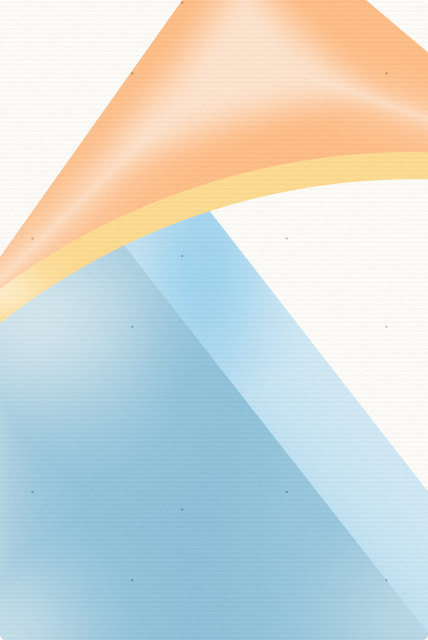
Write a WebGL 2 fragment shader that draws this background.

```glsl
#version 300 es
precision highp float;
// Paper-textured card: a peach fan above a yellow arc, with a folded blue ribbon below it.
// Edges are signed distances to lines and circles; the soft shading is built from
// Gaussian glows and creases. Units: card width = 1, card height = 1.5.

uniform vec2 u_resolution;
out vec4 fragColor;

const vec2 CARD = vec2(1.0, 1.5);
const float CORNER = 0.013;

// Colours
const vec3 PAPER = vec3(0.982, 0.977, 0.965);
const vec3 ORANGE = vec3(0.988, 0.735, 0.525);
const vec3 PEACH = vec3(0.985, 0.885, 0.800);
const vec3 YELLOW = vec3(0.985, 0.850, 0.565);
const vec3 CREAM = vec3(0.990, 0.920, 0.770);
const vec3 DEEP_BLUE = vec3(0.550, 0.750, 0.845);
const vec3 MIST = vec3(0.815, 0.890, 0.920);
const vec3 SKY = vec3(0.625, 0.825, 0.925);
const vec3 ICE = vec3(0.825, 0.910, 0.950);

// Arc
const vec2 ARC_CENTER = vec2(0.967, -0.473);
const float ARC_INNER = 1.553;
const float ARC_OUTER = 1.617;

// Pale facet of the fan and its two creases
const vec2 FACET_LEFT = vec2(0.371, 1.207);
const vec2 FACET_TOP = vec2(0.570, 1.500);
const vec2 FACET_RIGHT = vec2(0.742, 1.314);
const vec2 CREASE_LEFT = vec2(0.0, 0.846);
const vec2 CREASE_RIGHT = vec2(1.0, 1.221);

// Paper texture
const float LINE_COUNT = 144.0;
const float LINE_DEPTH = 0.010;
const float GRAIN_CELLS = 342.0;
const float GRAIN_DEPTH = 0.012;
const float SPECK_TILE = 0.594;
const vec2 SPECKS[3] = vec2[3](vec2(0.309, 0.172), vec2(0.076, 0.559), vec2(0.426, 0.006));

float hash(vec2 p) {
  vec3 q = fract(p.xyx * 0.1031);
  q += dot(q, q.yzx + 33.33);
  return fract((q.x + q.y) * q.z);
}

// Signed distance to the line a-b, negative on its right-hand side
float side(vec2 p, vec2 a, vec2 b) {
  vec2 along = normalize(b - a), q = p - a;
  return along.x * q.y - along.y * q.x;
}

float segmentDistance(vec2 p, vec2 a, vec2 b) {
  vec2 q = p - a, ab = b - a;
  return length(q - ab * clamp(dot(q, ab) / dot(ab, ab), 0.0, 1.0));
}

float glow(vec2 p, vec2 center, vec2 radius) {
  vec2 q = (p - center) / radius;
  return exp(-dot(q, q));
}

// Antialiased coverage of a signed distance
float cover(float d) {
  return clamp(0.5 - d * u_resolution.x / CARD.x, 0.0, 1.0);
}

vec3 fanColor(vec2 p) {
  float facet = max(side(p, FACET_LEFT, FACET_TOP), side(p, FACET_TOP, FACET_RIGHT));
  facet = max(facet, side(p, FACET_RIGHT, FACET_LEFT));
  float pale = smoothstep(0.11, -0.03, facet);
  float left = exp(-segmentDistance(p, CREASE_LEFT, FACET_LEFT) / 0.045);
  float right = exp(-segmentDistance(p, FACET_RIGHT, CREASE_RIGHT) / 0.035);
  return mix(ORANGE, PEACH, 1.0 - (1.0 - pale) * (1.0 - 0.85 * max(left, right)));
}

vec3 shadeColor(vec2 p) {
  float mist = glow(p, vec2(0.08, 0.76), vec2(0.32, 0.26));
  mist = max(mist, 0.55 * exp(-p.x / 0.10));
  mist = max(mist, 0.80 * glow(p, vec2(0.0), vec2(0.22)));
  mist = max(mist, 0.65 * glow(p, vec2(1.0, 0.05), vec2(0.27)));
  mist = max(mist, 0.16 * smoothstep(0.45, 0.75, p.x));
  mist *= 1.0 - 0.6 * glow(p, vec2(0.46, 0.62), vec2(0.11, 0.25));
  return mix(DEEP_BLUE, MIST, mist);
}

vec3 ribbonColor(vec2 p) {
  float fold = glow(p, vec2(0.475, 0.86), vec2(0.16, 0.38));
  float lower = 0.4 * exp(-abs(side(p, vec2(0.289, 0.926), vec2(1.0, 0.016))) / 0.12);
  return mix(ICE, SKY, max(fold, lower));
}

void main() {
  vec2 p = gl_FragCoord.xy / u_resolution * CARD;
  float radius = length(p - ARC_CENTER);

  // Fan and yellow arc
  float fan = max(side(p, vec2(0.0, 0.898), vec2(0.426, 1.5)),
                  side(p, vec2(0.855, 1.5), vec2(1.0, 1.377)));
  vec3 color = mix(PAPER, fanColor(p), cover(fan));
  vec3 arc = mix(YELLOW, CREAM, glow(p, vec2(0.0, 0.82), vec2(0.11, 0.07)));
  color = mix(color, arc, cover(radius - ARC_OUTER));

  // Ribbon under the arc, with its shaded face in front
  vec3 below = mix(PAPER, ribbonColor(p), cover(side(p, vec2(0.488, 1.008), vec2(1.0, 0.348))));
  below = mix(below, shadeColor(p), cover(side(p, vec2(0.289, 0.926), vec2(1.0, 0.016))));
  color = mix(color, below, cover(radius - ARC_INNER));

  // Ruled lines, grain and tiled specks
  color += LINE_DEPTH * cos(6.2832 * LINE_COUNT * p.y / CARD.y);
  color += GRAIN_DEPTH * (hash(floor(p * GRAIN_CELLS)) - 0.5);
  vec2 tile = mod(vec2(p.x, CARD.y - p.y), SPECK_TILE);
  for (int i = 0; i < 3; i++) {
    color -= 0.20 * smoothstep(0.004, 0.001, length(tile - SPECKS[i]));
  }

  // Rounded card corners
  vec2 q = abs(p - 0.5 * CARD) - 0.5 * CARD + CORNER;
  color = mix(vec3(1.0), color, cover(length(max(q, 0.0)) - CORNER));
  fragColor = vec4(clamp(color, 0.0, 1.0), 1.0);
}
```
